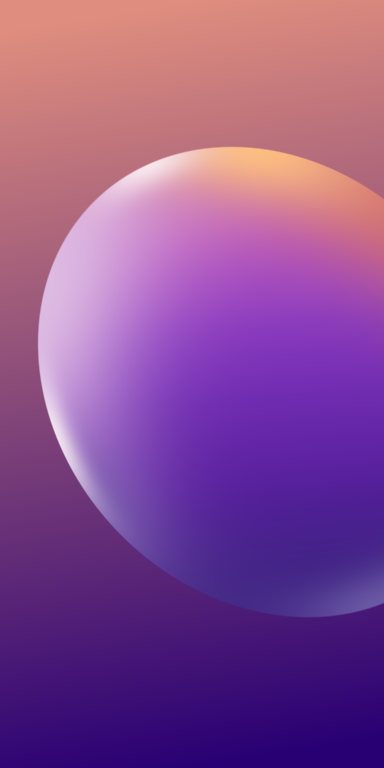
A Shadertoy shader for this background:

```glsl
// A glossy violet orb, cropped by the right side, over a coral-to-indigo gradient.
// The orb is a sheared unit disc; a vertical colour ramp fills it and soft
// glows, each bounded in angle and depth, light its rim.

#define ORB_CENTER vec2(0.703, 1.005)
#define ORB_RADIUS 0.604
#define ORB_SHEAR 0.167
#define SKY_TILT 0.08
#define CORE_TILT 0.25
#define SKY_TOP vec3(0.875, 0.553, 0.494)
#define SKY_BOTTOM vec3(0.160, 0.000, 0.455)

// Colour from 0..255 channel values
vec3 rgb(float r, float g, float b) {
    return vec3(r, g, b) / 255.0;
}

// Rim light: angles in degrees, depth as a fraction of the radius
float rimGlow(vec2 q, float angle, float spread, float depth) {
    float a = radians(angle);
    vec2 axis = vec2(cos(a), sin(a));
    float turn = atan(axis.x * q.y - axis.y * q.x, dot(axis, q));
    float across = turn / radians(spread);
    float inward = max(1.0 - length(q), 0.0) / depth;
    return exp(-across * across - inward * inward);
}

vec3 skyColor(vec2 p) {
    float t = 1.0 - 0.5 * p.y + SKY_TILT * (p.x - 0.5);
    return mix(SKY_TOP, SKY_BOTTOM, clamp(t, 0.0, 1.0));
}

// Body colour from the dark base to the pink-violet crown
vec3 coreColor(vec2 q) {
    float h = q.y - CORE_TILT * q.x;
    vec3 c = mix(rgb(62.0, 34.0, 130.0), rgb(84.0, 30.0, 154.0),
                 smoothstep(-0.95, -0.35, h));
    c = mix(c, rgb(116.0, 46.0, 180.0), smoothstep(-0.6, 0.1, h));
    c = mix(c, rgb(145.0, 63.0, 192.0), smoothstep(-0.1, 0.42, h));
    return mix(c, rgb(186.0, 86.0, 190.0), smoothstep(0.2, 0.75, h));
}

vec3 orbColor(vec2 q) {
    vec3 c = coreColor(q);
    // Warm light on the upper right
    c = mix(c, rgb(204.0, 104.0, 106.0), 0.95 * rimGlow(q, 62.0, 40.0, 0.34));
    // Lilac light along the left
    c = mix(c, rgb(221.0, 186.0, 226.0), rimGlow(q, 165.0, 52.0, 0.42));
    // Orange crown
    c = mix(c, rgb(252.0, 188.0, 128.0), rimGlow(q, 93.0, 27.0, 0.23));
    // Cool reflections along the base
    c = mix(c, rgb(120.0, 100.0, 172.0), 0.6 * rimGlow(q, 222.0, 17.0, 0.22));
    c = mix(c, rgb(116.0, 102.0, 172.0), 0.8 * rimGlow(q, 299.0, 22.0, 0.14));
    // White highlights hugging the edge
    float shine = rimGlow(q, 122.0, 15.0, 0.09) + rimGlow(q, 203.0, 17.0, 0.07);
    return mix(c, rgb(253.0, 244.0, 246.0), min(0.85 * shine, 1.0));
}

void mainImage(out vec4 fragColor, in vec2 fragCoord) {
    vec2 p = fragCoord / iResolution.y * 2.0;

    // Shear the plane so that the orb becomes a unit disc
    vec2 q = p - ORB_CENTER;
    q.y += ORB_SHEAR * q.x;
    q /= ORB_RADIUS;

    float pixel = 2.0 / (iResolution.y * ORB_RADIUS);
    float inside = 1.0 - smoothstep(-pixel, pixel, length(q) - 1.0);
    fragColor = vec4(mix(skyColor(p), orbColor(q), inside), 1.0);
}
```
